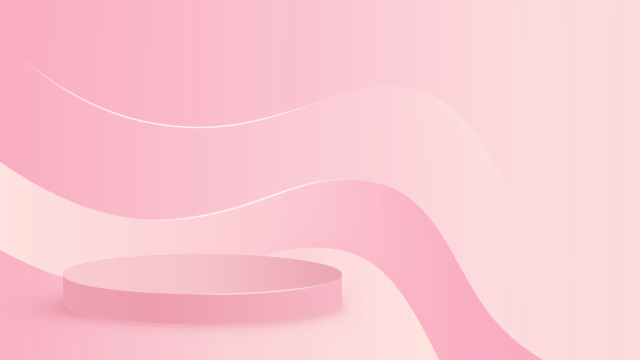
A WebGL 2 fragment shader for this background:

```glsl
#version 300 es
precision highp float;

uniform vec2 u_resolution;
out vec4 fragColor;

const vec3 ROSE = vec3(0.98, 0.675, 0.757);
const vec3 PINK = vec3(0.98, 0.765, 0.815);
const vec3 BLUSH = vec3(0.99, 0.855, 0.868);
const vec3 CREAM = vec3(0.995, 0.885, 0.870);
const vec3 SHADE = vec3(0.86, 0.50, 0.57);
const vec3 SHINE = vec3(1.0, 0.985, 0.94);

// Cubic curve through knots of (x, height, slope)
float wave(float x, vec3 knots[7]) {
    float y = knots[0].y;
    for (int i = 0; i < 6; i++) {
        vec3 a = knots[i], b = knots[i + 1];
        if (x < a.x) break;
        float span = b.x - a.x;
        float t = min((x - a.x) / span, 1.0), s = 1.0 - t;
        y = s * s * ((1.0 + 2.0 * t) * a.y + t * span * a.z)
          + t * t * ((3.0 - 2.0 * t) * b.y - s * span * b.z);
        y += max(x - b.x, 0.0) * b.z;
    }
    return y;
}

// Approximate signed distance to a wave, negative below it
float waveDistance(vec2 p, vec3 knots[7]) {
    float e = 0.002;
    float slope = (wave(p.x + e, knots) - wave(p.x - e, knots)) / (2.0 * e);
    return (p.y - wave(p.x, knots)) / sqrt(1.0 + slope * slope);
}

float ellipseDistance(vec2 p, vec2 r) {
    float k = length(p / r);
    return (k - 1.0) * (k + 1e-4) / (length(p / (r * r)) + 1e-4);
}

float cover(float d, float pixel) {
    return 1.0 - smoothstep(-0.7 * pixel, 0.7 * pixel, d);
}

// Thin line that fades in and out between two positions
float rimLine(float d, float width, float x, vec2 range, float fade) {
    float ends = smoothstep(range.x, range.x + fade, x)
               * (1.0 - smoothstep(range.y - fade, range.y, x));
    return exp(-d * d / (width * width)) * ends;
}

vec3 ramp(float x, vec3 a, vec3 b, vec3 c, float center, float end) {
    vec3 first = mix(a, b, clamp(x / center, 0.0, 1.0));
    return mix(first, c, clamp((x - center) / (end - center), 0.0, 1.0));
}

// Faint vertical streaks from layered sines
float streaks(vec2 p) {
    return sin(p.x * 43.0 + 0.6 * sin(p.y * 3.0)) * 0.5
         + sin(p.x * 97.0 + 1.7) * 0.3 + sin(p.x * 181.0 + p.y) * 0.2;
}

vec3 drawPodium(vec3 color, vec2 p, float pixel) {
    vec2 radius = vec2(0.387, 0.0556);
    float height = 0.083;

    // Contact shadow, widest on the left
    float under = ellipseDistance(p + vec2(0.0, height + 0.006), radius);
    color = mix(color, SHADE, 0.32 * exp(-max(under, 0.0) * 85.0));
    vec2 spill = (p - vec2(-0.37, -0.093)) / vec2(0.10, 0.033);
    color = mix(color, SHADE, 0.38 * exp(-dot(spill, spill)));

    // Side wall
    vec2 wall = vec2(p.x, p.y - clamp(p.y, -height, 0.0));
    float across = p.x + radius.x;
    vec3 side = ramp(across, vec3(0.935, 0.64, 0.69), vec3(0.93, 0.615, 0.675),
                     vec3(0.965, 0.72, 0.775), 0.25, 0.774);
    color = mix(color, side, cover(ellipseDistance(wall, radius), pixel));

    // Top face and its bright front rim
    float d = ellipseDistance(p, radius);
    vec3 top = ramp(across, vec3(0.975, 0.80, 0.81), vec3(0.965, 0.765, 0.80),
                    vec3(0.925, 0.645, 0.70), 0.38, 0.774);
    color = mix(color, top, cover(d, pixel));
    float rim = rimLine(d, 0.0022, p.x, vec2(-0.05, 0.39), 0.14);
    return mix(color, SHINE, 0.6 * rim * step(p.y, 0.0));
}

void main() {
    vec2 p = gl_FragCoord.xy / u_resolution.y;
    float pixel = 1.0 / u_resolution.y;

    vec3 upper[7] = vec3[7](vec3(0.0, 0.896, -1.0), vec3(0.556, 0.646, 0.0),
        vec3(0.833, 0.699, 0.32), vec3(1.065, 0.762, 0.0), vec3(1.366, 0.56, -1.75),
        vec3(1.528, 0.329, -0.75), vec3(1.778, 0.2, -0.3));
    vec3 middle[7] = vec3[7](vec3(0.0, 0.551, -0.7), vec3(0.44, 0.389, 0.0),
        vec3(0.694, 0.435, 0.33), vec3(0.944, 0.5, 0.0), vec3(1.238, 0.329, -1.7),
        vec3(1.366, 0.12, -1.2), vec3(1.509, 0.0, -0.6));
    vec3 lower[7] = vec3[7](vec3(0.0, 0.306, -0.55), vec3(0.417, 0.19, 0.0),
        vec3(0.694, 0.275, 0.4), vec3(0.868, 0.3125, 0.0), vec3(1.123, 0.174, -1.45),
        vec3(1.22, 0.0, -2.0), vec3(1.3, -0.16, -2.0));

    // Backdrop, then the upper ribbon with a warm right edge
    vec3 color = ramp(p.x, ROSE, PINK, BLUSH, 0.82, 1.42);
    float d = waveDistance(p, upper);
    vec3 ribbon = ramp(p.x, ROSE, PINK + vec3(0.0, 0.01, 0.005), BLUSH, 0.68, 1.32);
    float warm = smoothstep(1.05, 1.3, p.x) * (1.0 - smoothstep(1.4, 1.7, p.x));
    ribbon = mix(ribbon, CREAM, 0.6 * warm * exp(min(d, 0.0) * 22.0));
    color = mix(color, ribbon, cover(d, pixel));
    color = mix(color, SHINE, 0.9 * rimLine(d, 0.0022, p.x, vec2(0.0, 0.96), 0.3));

    // Middle ribbon, shaded beneath its falling edge
    d = waveDistance(p, middle);
    ribbon = ramp(p.x, CREAM, vec3(0.985, 0.785, 0.825), ROSE, 0.82, 1.34);
    ribbon = mix(ribbon, ROSE, 0.3 * smoothstep(0.9, 1.2, p.x) * exp(min(d, 0.0) * 18.0));
    color = mix(color, ribbon, cover(d, pixel));
    color = mix(color, SHINE, 0.9 * rimLine(d, 0.0025, p.x, vec2(0.35, 1.02), 0.25));

    // Lower ribbon with a soft halo behind it
    d = waveDistance(p, lower);
    color = mix(color, ROSE, 0.3 * exp(-max(d, 0.0) * 35.0) * smoothstep(0.65, 0.9, p.x));
    ribbon = ramp(p.x, vec3(0.975, 0.69, 0.765), vec3(0.985, 0.81, 0.84), CREAM, 0.62, 1.15);
    color = mix(color, ribbon, cover(d, pixel));

    color += streaks(p) * vec3(0.001, 0.005, 0.004);
    color = drawPodium(color, p - vec2(0.5625, 0.238), pixel);
    fragColor = vec4(clamp(color, 0.0, 1.0), 1.0);
}
```
